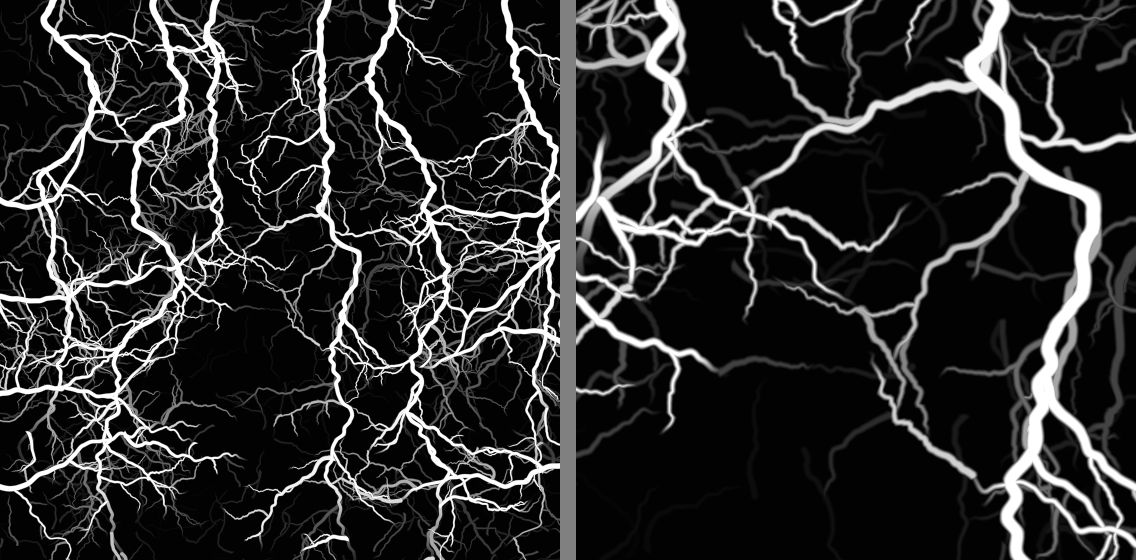
Left: the whole. Right: its middle third, enlarged.
Write a Shadertoy shader that draws this texture.

```glsl
const float TRUNKS = 6.0;
const float ROAMERS = 8.0;
const float TWIGS = 4.0;
const float BRANCH_DENSITY = 22.0;   // branches per unit of bolt length
const float TRUNK_WIDTH = 0.0062;    // half widths
const float ROAMER_WIDTH = 0.0052;
const float BRANCH_WIDTH = 0.0033;
const float TWIG_WIDTH = 0.0020;
const float WISP_WIDTH = 0.0020;
const float BRANCH_LENGTH = 0.23;
const float TWIG_LENGTH = 0.10;
const float WISP_GRID = 8.0;
const float WISPS_PER_CELL = 5.0;
const float WISP_LEVEL = 0.42;
const float JAGGEDNESS = 0.78;
const float MAX_SWAY = 0.16;         // widest sway of a bolt of scale 1
const float EDGE = 0.0014;
const float BACKGROUND = 0.008;

struct Bolt {
    vec2 start, dir;
    float len, width, scale, level, seed;
};

float hash(float a, float b) {
    vec3 q = fract(vec3(a, b, a) * 0.1031);
    q += dot(q, q.yzx + 33.33);
    return fract((q.x + q.y) * q.z);
}

vec2 heading(float angle) {
    return vec2(cos(angle), sin(angle));
}

// Sideways sway of a bolt at distance t, and its slope
vec2 sway(Bolt b, float t) {
    vec2 sum = vec2(0.0);
    float freq = 4.0 / b.scale;
    for (float k = 0.0; k < 4.0; k++) {
        float cell = floor(t * freq), f = fract(t * freq);
        float h0 = hash(b.seed + k * 7.31, cell);
        float h1 = hash(b.seed + k * 7.31, cell + 1.0);
        float value = mix(h0, h1, f * f * (3.0 - 2.0 * f)) - 0.5;
        sum += JAGGEDNESS * vec2(value / freq, (h1 - h0) * 6.0 * f * (1.0 - f));
        freq *= 2.5;
    }
    float ease = 0.06 * b.scale, ramp = t / (t + ease);
    return vec2(sum.x * ramp, sum.y * ramp + sum.x * ease / ((t + ease) * (t + ease)));
}

vec2 pointOn(Bolt b, float t) {
    return b.start + b.dir * t + vec2(-b.dir.y, b.dir.x) * sway(b, t).x;
}

float drawBolt(vec2 p, Bolt b) {
    vec2 q = p - b.start;
    float along = dot(q, b.dir), across = dot(q, vec2(-b.dir.y, b.dir.x));
    float t = clamp(along, 0.0, b.len);
    if (abs(across) > MAX_SWAY * b.scale + 0.012 || abs(along - t) > 0.012) return 0.0;
    vec2 s = sway(b, t);
    float d = length(vec2((across - s.x) / sqrt(1.0 + s.y * s.y), along - t));
    float rest = 1.0 - t / b.len;
    float w = b.width * mix(0.4, 1.0, rest);
    float soft = max(EDGE, 0.7 / iResolution.y);
    return b.level * smoothstep(0.0, 0.2, rest) * (1.0 - smoothstep(w - soft, w + soft, d));
}

// Child number j of count, leaving its parent at a random angle
Bolt sprout(Bolt parent, float j, float count, float maxLen, float width) {
    float seed = 500.0 * hash(parent.seed, j + 0.5);
    float t = parent.len * (j + hash(seed, 1.0)) / count;
    float side = hash(seed, 2.0) < 0.5 ? -1.0 : 1.0;
    float turn = side * mix(0.1, 1.5, hash(seed, 3.0));
    float h = hash(seed, 4.0);
    float angle = atan(parent.dir.y, parent.dir.x) + turn;
    float level = parent.level * min(1.0, mix(0.15, 1.5, hash(seed, 6.0)));
    return Bolt(pointOn(parent, t), heading(angle), maxLen * mix(0.25, 1.0, h),
                width * mix(0.6, 1.2, hash(seed, 5.0)), maxLen * 2.0, level, seed);
}

// A bolt with its branches and their twigs
float drawTree(vec2 p, Bolt trunk) {
    float light = drawBolt(p, trunk);
    float count = floor(trunk.len * BRANCH_DENSITY);
    for (float j = 0.0; j < count; j++) {
        Bolt branch = sprout(trunk, j, count, BRANCH_LENGTH, BRANCH_WIDTH);
        if (distance(p, branch.start) > branch.len + TWIG_LENGTH + 0.08) continue;
        light = max(light, drawBolt(p, branch));
        for (float k = 0.0; k < TWIGS; k++)
            light = max(light, drawBolt(p, sprout(branch, k, TWIGS, TWIG_LENGTH, TWIG_WIDTH)));
    }
    return light;
}

// Dim curling filaments scattered over a grid
float drawWisps(vec2 p) {
    float light = 0.0;
    for (float n = 0.0; n < 9.0; n++) {
        vec2 cell = floor(p * WISP_GRID) + vec2(mod(n, 3.0), floor(n / 3.0)) - 1.0;
        float cellSeed = 300.0 * hash(cell.x + 40.0, cell.y + 70.0);
        float cellLevel = WISP_LEVEL * mix(0.1, 1.0, hash(cellSeed, 9.0));
        for (float k = 0.0; k < WISPS_PER_CELL; k++) {
            float seed = 500.0 * hash(cellSeed, k + 0.5);
            vec2 start = (cell + vec2(hash(seed, 1.0), hash(seed, 2.0))) / WISP_GRID;
            Bolt wisp = Bolt(start, heading(6.2832 * hash(seed, 3.0)),
                             mix(0.06, 0.12, hash(seed, 4.0)), WISP_WIDTH, 0.3,
                             cellLevel * mix(0.25, 1.0, hash(seed, 5.0)), seed);
            light = max(light, drawBolt(p, wisp));
        }
    }
    return light;
}

void mainImage(out vec4 fragColor, in vec2 fragCoord) {
    vec2 p = fragCoord / iResolution.xy;
    float light = max(BACKGROUND, drawWisps(p));

    // Trunks falling from the top
    for (float i = 0.0; i < TRUNKS; i++) {
        float seed = 11.0 + 37.0 * i;
        float x = (i + 0.5 + 0.5 * (hash(seed, 1.0) - 0.5)) / TRUNKS;
        float angle = -1.5708 + 0.16 * (hash(seed, 2.0) - 0.5);
        light = max(light, drawTree(p, Bolt(vec2(x, 1.02), heading(angle),
            mix(0.5, 1.1, hash(seed, 3.0)), TRUNK_WIDTH, 0.7, 1.0, seed)));
    }

    // Roaming bolts from the left and right edges
    for (float i = 0.0; i < ROAMERS; i++) {
        float seed = 317.0 + 23.0 * i;
        float side = mod(i, 2.0);
        float y = 0.06 + 0.7 * (i + hash(seed, 1.0)) / ROAMERS;
        float tilt = mix(-0.7, 0.4, hash(seed, 2.0));
        vec2 dir = heading(tilt) * vec2(1.0 - 2.0 * side, 1.0);
        light = max(light, drawTree(p, Bolt(vec2(side * 1.04 - 0.02, y), dir,
            mix(0.22, 0.45, hash(seed, 3.0)), ROAMER_WIDTH, 1.1, 1.0, seed)));
    }

    fragColor = vec4(vec3(min(light, 1.0)), 1.0);
}
```
